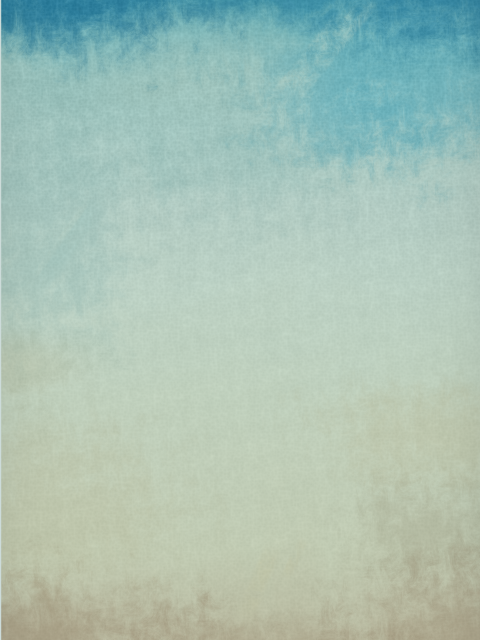
Write a WebGL 2 fragment shader that draws this background.

```glsl
#version 300 es
precision highp float;

uniform vec2 u_resolution;
out vec4 fragColor;

const vec3 DEEP_BLUE = vec3(0.14, 0.46, 0.60);
const vec3 CYAN = vec3(0.36, 0.68, 0.74);
const vec3 PALE_MINT = vec3(0.72, 0.81, 0.76);
const vec3 TEAL_GREY = vec3(0.58, 0.74, 0.72);
const vec3 SAND = vec3(0.74, 0.75, 0.63);
const vec3 TAUPE = vec3(0.67, 0.68, 0.58);
const vec3 BROWN = vec3(0.62, 0.56, 0.46);

const int STOPS = 9;
const float DEPTHS[STOPS] = float[](0.0, 0.05, 0.12, 0.20, 0.32, 0.45, 0.62, 0.86, 1.0);
const vec3 WASH[STOPS] = vec3[](
    vec3(0.25, 0.57, 0.65), vec3(0.46, 0.70, 0.71), vec3(0.59, 0.755, 0.735),
    vec3(0.635, 0.775, 0.75), vec3(0.70, 0.80, 0.765), vec3(0.735, 0.82, 0.77),
    vec3(0.75, 0.815, 0.74), vec3(0.755, 0.795, 0.70), vec3(0.725, 0.73, 0.63));

vec2 hash2(vec2 p) {
    vec3 q = fract(p.xyx * vec3(0.1031, 0.1030, 0.0973));
    q += dot(q, q.yzx + 33.33);
    return fract((q.xx + q.yz) * q.zy);
}

// Distance to the nearest scattered point, centred near zero
float cellular(vec2 p) {
    vec2 cell = floor(p);
    float nearest = 2.0;
    for (int y = -1; y <= 1; y++) {
        for (int x = -1; x <= 1; x++) {
            vec2 neighbour = cell + vec2(x, y);
            nearest = min(nearest, distance(p, neighbour + hash2(neighbour)));
        }
    }
    return nearest - 0.46;
}

// Rotated, warped sine octaves for cloudy stains
float layeredSines(vec2 p) {
    const mat2 TURN = mat2(0.80, 0.60, -0.60, 0.80);
    float sum = 0.0;
    float amplitude = 0.5;
    for (int i = 0; i < 7; i++) {
        p = TURN * p * 1.75 + 1.7;
        p += 0.55 * sin(p.yx * 1.3 + 0.8);
        sum += amplitude * sin(p.x) * sin(p.y);
        amplitude *= 0.70;
    }
    return sum;
}

vec3 washColor(float depth) {
    vec3 color = WASH[0];
    for (int i = 1; i < STOPS; i++) {
        color = mix(color, WASH[i], clamp((depth - DEPTHS[i - 1]) / (DEPTHS[i] - DEPTHS[i - 1]), 0.0, 1.0));
    }
    return color;
}

// Soft elliptical stain with an edge broken by noise
float stain(vec2 p, vec2 center, vec2 radius, float roughness) {
    float d = length((p - center) / radius);
    return 1.0 - smoothstep(0.1, 1.5, d + roughness);
}

// Faded brush stroke between two points
float stroke(vec2 p, vec2 a, vec2 b, float width) {
    vec2 ab = b - a;
    float along = dot(p - a, ab) / dot(ab, ab);
    float across = length(p - a - ab * clamp(along, 0.0, 1.0));
    float fade = smoothstep(-0.1, 0.2, along) * (1.0 - smoothstep(0.6, 1.1, along));
    return fade * (1.0 - smoothstep(width * 0.5, width * 1.3, across));
}

void main() {
    vec2 uv = gl_FragCoord.xy / u_resolution;
    vec2 p = vec2(uv.x * 0.75, uv.y);
    float depth = 1.0 - uv.y;
    float cloud = layeredSines(p * 5.0);
    float mottle = layeredSines(p * 19.0 + 4.0);
    float scuff = layeredSines(p * vec2(70.0, 50.0) + 8.0);
    float upper = 1.0 - smoothstep(0.1, 0.65, depth);

    // Vertical wash, uneven where the paint is strongest
    vec3 color = washColor(depth + cloud * 0.025 + (mottle * 0.016 + scuff * 0.010) * upper);

    // Blue and pale patches in the upper part
    float rough = cloud * 0.25 + mottle * 0.35 + scuff * 0.28;
    color = mix(color, CYAN, 0.62 * stain(p, vec2(0.66, 0.89), vec2(0.23, 0.13), rough));
    color = mix(color, CYAN, 0.42 * stain(p, vec2(0.52, 0.82), vec2(0.10, 0.07), rough));
    color = mix(color, PALE_MINT, 0.25 * stain(p, vec2(0.32, 0.90), vec2(0.16, 0.08), rough));
    color = mix(color, TEAL_GREY, 0.40 * stain(p, vec2(0.04, 0.65), vec2(0.15, 0.20), rough));
    color = mix(color, TEAL_GREY, 0.30 * stain(p, vec2(0.40, 0.76), vec2(0.14, 0.10), rough));
    color = mix(color, DEEP_BLUE, 0.65 * stain(p, vec2(0.02, 1.02), vec2(0.30, 0.09), rough));
    color = mix(color, DEEP_BLUE, 0.50 * stain(p, vec2(0.72, 1.02), vec2(0.24, 0.08), rough));

    // Sandy clouds and brown corners in the lower part
    color = mix(color, SAND, 0.45 * stain(p, vec2(0.68, 0.32), vec2(0.17, 0.07), rough));
    color = mix(color, TAUPE, 0.50 * stain(p, vec2(0.66, 0.165), vec2(0.11, 0.07), rough));
    color = mix(color, SAND, 0.40 * stain(p, vec2(0.05, 0.19), vec2(0.20, 0.14), rough));
    color = mix(color, SAND, 0.35 * stain(p, vec2(0.03, 0.43), vec2(0.10, 0.05), rough));
    color = mix(color, BROWN, 0.55 * stain(p, vec2(0.02, 0.0), vec2(0.27, 0.09), rough));
    color = mix(color, BROWN, 0.50 * stain(p, vec2(0.74, 0.01), vec2(0.18, 0.10), rough));
    color = mix(color, BROWN, 0.35 * stain(p, vec2(0.40, -0.01), vec2(0.20, 0.05), rough));

    // Slanted dry-brush strokes
    float wear = clamp(0.6 + mottle * 0.6 + scuff * 0.5, 0.0, 1.0);
    for (int i = 0; i < 3; i++) {
        vec2 shift = vec2(-0.026, -0.008) * float(i);
        color = mix(color, PALE_MINT, 0.38 * wear * stroke(p, vec2(0.58, 0.99) + shift, vec2(0.455, 0.835) + shift, 0.008));
    }
    color = mix(color, TEAL_GREY, 0.38 * wear * stroke(p, vec2(0.16, 0.69), vec2(0.04, 0.53), 0.018));
    color = mix(color, PALE_MINT, 0.38 * wear * stroke(p, vec2(0.14, 0.69), vec2(0.02, 0.52), 0.005));
    color = mix(color, SAND, 0.55 * wear * stroke(p, vec2(0.425, 0.14), vec2(0.38, 0.03), 0.014));
    color = mix(color, SAND, 0.65 * wear * stroke(p, vec2(0.473, 0.155), vec2(0.445, 0.095), 0.008));

    // Woven threads, paper grain and shaded edges
    float weave = cellular(p * vec2(240.0, 40.0)) + cellular(p * vec2(40.0, 240.0) + 9.0);
    float grain = cellular(p * 190.0 + 31.0);
    color += (weave * 0.014 + grain * 0.032 + mottle * 0.007 + scuff * 0.012) * mix(0.8, 1.4, upper);
    float edge = min(uv.x, 1.0 - uv.x);
    color *= 1.0 - 0.05 * exp(-edge * 18.0);
    color = mix(vec3(0.80, 0.86, 0.85), color, smoothstep(0.001, 0.004, uv.x));
    fragColor = vec4(clamp(color, 0.0, 1.0), 1.0);
}
```
